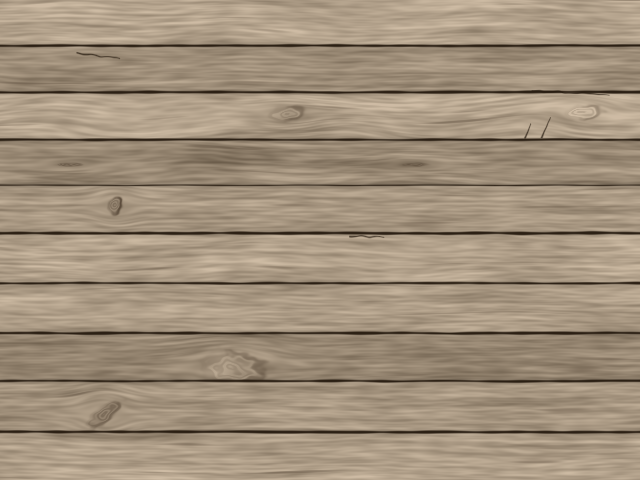
Reproduce this texture procedurally as a WebGL 2 fragment shader.

```glsl
#version 300 es
precision highp float;

uniform vec2 u_resolution;
out vec4 fragColor;

const vec3 PALE_WOOD = vec3(0.765, 0.695, 0.605);
const vec3 SHADE_WOOD = vec3(0.49, 0.43, 0.355);
const vec3 CRACK_BROWN = vec3(0.30, 0.24, 0.18);
const vec3 GAP_BROWN = vec3(0.15, 0.105, 0.06);
const float GAP_WOBBLE = 0.0016;
const float CRACK_WIDTH = 0.0016;
const float GRAIN_CONTRAST = 0.42;
const float FIBRE_CONTRAST = 0.34;
const float MOTTLE_CONTRAST = 0.38;

// Each plank: lower edge, tone, waviness of grain, half width of lower gap
const int PLANK_COUNT = 10;
const vec4 PLANKS[PLANK_COUNT] = vec4[](
  vec4(-0.020, 0.68, 0.8, 0.0020), vec4(0.100, 0.59, 0.4, 0.0025),
  vec4(0.206, 0.37, 0.4, 0.0021), vec4(0.306, 0.67, 0.5, 0.0026),
  vec4(0.410, 0.74, 0.9, 0.0021), vec4(0.514, 0.61, 0.3, 0.0027),
  vec4(0.614, 0.46, 1.1, 0.0010), vec4(0.709, 0.76, 1.9, 0.0022),
  vec4(0.808, 0.47, 0.5, 0.0024), vec4(0.905, 0.79, 0.9, 0.0023));

// Each knot: centre and radii, then rim darkness, core darkness and lean
const int KNOT_COUNT = 7;
const vec4 KNOTS[KNOT_COUNT] = vec4[](
  vec4(0.240, 0.573, 0.013, 0.017), vec4(0.485, 0.232, 0.058, 0.033),
  vec4(0.217, 0.137, 0.021, 0.026), vec4(0.600, 0.763, 0.034, 0.014),
  vec4(1.215, 0.766, 0.034, 0.014), vec4(0.139, 0.657, 0.026, 0.004),
  vec4(0.859, 0.657, 0.026, 0.004));
const vec3 KNOT_LOOKS[KNOT_COUNT] = vec3[](
  vec3(0.80, 0.30, 0.1), vec3(0.40, 0.05, -0.3), vec3(0.50, 0.40, 0.9),
  vec3(0.40, 0.05, 0.2), vec3(0.35, 0.05, 0.2),
  vec3(0.30, 0.45, 0.0), vec3(0.30, 0.45, 0.0));

// Each crack: start and end
const int CRACK_COUNT = 5;
const vec4 CRACKS[CRACK_COUNT] = vec4[](
  vec4(1.094, 0.713, 1.107, 0.743), vec4(1.128, 0.713, 1.147, 0.755),
  vec4(0.160, 0.889, 0.250, 0.879), vec4(1.110, 0.811, 1.270, 0.803),
  vec4(0.730, 0.508, 0.800, 0.506));

vec2 hashGradient(vec2 cell) {
  float angle = 6.2832 * fract(sin(dot(cell, vec2(127.1, 311.7))) * 43758.5);
  return vec2(cos(angle), sin(angle));
}

float gradientNoise(vec2 p) {
  vec2 i = floor(p), f = p - i;
  vec2 u = f * f * f * (f * (f * 6.0 - 15.0) + 10.0);
  vec2 e = vec2(0.0, 1.0);
  float low = mix(dot(hashGradient(i), f), dot(hashGradient(i + e.yx), f - e.yx), u.x);
  float high = mix(dot(hashGradient(i + e), f - e), dot(hashGradient(i + 1.0), f - 1.0), u.x);
  return mix(low, high, u.y);
}

float segmentDistance(vec2 p, vec2 a, vec2 b, out float along) {
  along = clamp(dot(p - a, b - a) / dot(b - a, b - a), 0.0, 1.0);
  return length(p - mix(a, b, along));
}

void main() {
  vec2 p = gl_FragCoord.xy / u_resolution.y;
  float pixel = 1.0 / u_resolution.y;

  // Planks and the gaps between them
  int plank = 0;
  float gap = 0.0, edgeShade = 0.0;
  for (int i = 0; i < PLANK_COUNT; i++) {
    vec2 along = vec2(p.x * 9.0, float(i) * 7.3);
    float d = p.y - PLANKS[i].x - GAP_WOBBLE * gradientNoise(along);
    float halfWidth = PLANKS[i].w * (1.0 + 0.7 * gradientNoise(along * 2.3 + 4.0));
    if (d > 0.0) plank = i;
    gap = max(gap, 1.0 - smoothstep(halfWidth - pixel, halfWidth + pixel, abs(d)));
    edgeShade = max(edgeShade, exp(-abs(d) / 0.0035));
  }
  vec4 board = PLANKS[plank];
  float upperEdge = plank + 1 < PLANK_COUNT ? PLANKS[plank + 1].x : 1.02;

  // Knots spread the grain around themselves
  float grainY = p.y, knotShade = 0.0, knotGlow = 0.0;
  for (int i = 0; i < KNOT_COUNT; i++) {
    vec4 knot = KNOTS[i];
    if (knot.y < board.x || knot.y > upperEdge) continue;
    vec2 q = p - knot.xy;
    vec2 spread = q / (knot.zw * 1.7 + vec2(0.025, 0.008));
    grainY -= 0.85 * q.y * exp(-dot(spread, spread));
    q.x -= KNOT_LOOKS[i].z * q.y;
    float r = length(q / knot.zw) + 0.45 * gradientNoise(p * vec2(45.0, 75.0));
    float core = 1.0 - smoothstep(0.65, 1.05, r);
    float rim = exp(-pow((r - 1.0) * 4.5, 2.0)) * (0.65 + 0.35 * sign(q.x) * smoothstep(0.0, 0.01, abs(q.x)));
    float rings = 0.12 * core * sin(r * 16.0);
    knotShade = max(knotShade, KNOT_LOOKS[i].x * rim + KNOT_LOOKS[i].y * core + rings);
    knotGlow = max(knotGlow, core);
  }

  // Long grain, short fibres and weathered mottling
  float seed = float(plank) * 13.7;
  grainY += 0.016 * board.z * gradientNoise(vec2(p.x * 3.2 + seed, grainY * 9.0));
  vec2 g = vec2(p.x + seed, grainY);
  float grain = gradientNoise(g * vec2(2.2, 115.0)) + 0.6 * gradientNoise(g * vec2(5.0, 48.0));
  float fibre = gradientNoise(g * vec2(19.0, 190.0));
  float mottle = gradientNoise(g * vec2(4.5, 16.0)) + 0.6 * gradientNoise(g * vec2(15.0, 65.0) + 9.0);
  float tone = board.y + GRAIN_CONTRAST * grain + FIBRE_CONTRAST * fibre;
  tone += MOTTLE_CONTRAST * mottle * (0.45 + 0.3 * board.z) + 0.1 * knotGlow;

  // Grey stain on the wavy board
  vec2 stain = (p - vec2(0.42, 0.675)) / vec2(0.17, 0.022);
  if (plank == 6) tone -= 0.5 * exp(-dot(stain, stain));
  vec3 color = mix(SHADE_WOOD, PALE_WOOD, clamp(tone, -0.35, 1.15));

  // Dark grain checks and splits
  float check = smoothstep(0.36, 0.62, gradientNoise(g * vec2(4.0, 85.0) + 31.0));
  color = mix(color, CRACK_BROWN, clamp(0.38 * check + knotShade, 0.0, 0.9));
  for (int i = 0; i < CRACK_COUNT; i++) {
    float along;
    float d = segmentDistance(p + 0.004 * gradientNoise(p * 50.0), CRACKS[i].xy, CRACKS[i].zw, along);
    float width = CRACK_WIDTH * (1.0 - 0.6 * along);
    color = mix(color, GAP_BROWN, 0.8 * (1.0 - smoothstep(width - pixel, width + pixel, d)));
  }

  color *= 1.0 - 0.22 * edgeShade;
  fragColor = vec4(mix(color, GAP_BROWN, gap * 0.95), 1.0);
}
```
